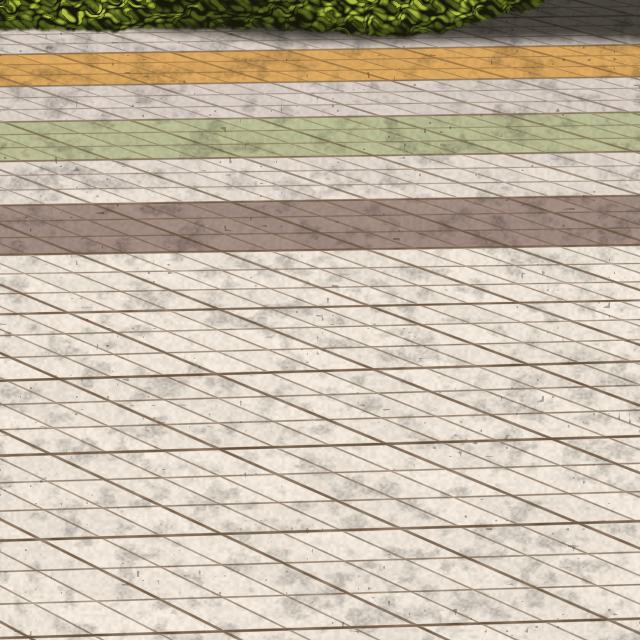
This texture is drawn by a Shadertoy shader. Its source:

```glsl
// Sunlit paving in perspective: tile rows and slanted joints, with ochre,
// green and brown bands, below a leafy hedge and its shadow.
// Joints come from two projective coordinates; leaves are cellular noise.

#define HORIZON 1.246        // height of vanishing line above the top edge
#define BAND_HORIZON 0.9135  // the same, fitted for the coloured bands
#define BAND_END 0.3984      // depth where the bands end
#define COLUMN_STEP 0.048    // angular step between slanted joints
#define THIN_JOINT 0.00115
#define BOLD_JOINT 0.0019
#define STONE vec3(0.925, 0.887, 0.838)
#define OCHRE vec3(0.84, 0.645, 0.37)
#define SAGE vec3(0.715, 0.725, 0.57)
#define UMBER vec3(0.62, 0.54, 0.50)
#define GROUT vec3(0.36, 0.27, 0.18)

float hash(vec2 p) {
    vec3 q = fract(p.xyx * 0.1031);
    q += dot(q, q.yzx + 33.33);
    return fract((q.x + q.y) * q.z);
}

float noise(vec2 p) {
    vec2 i = floor(p), f = fract(p);
    f = f * f * (3.0 - 2.0 * f);
    return mix(mix(hash(i), hash(i + vec2(1, 0)), f.x),
               mix(hash(i + vec2(0, 1)), hash(i + vec2(1, 1)), f.x), f.y);
}

float fbm(vec2 p) {
    float sum = 0.0, amp = 0.5;
    for (int i = 0; i < 4; i++) {
        sum += amp * noise(p);
        p = p * 2.03 + 17.1;
        amp *= 0.5;
    }
    return sum;
}

float bump(float x, float center, float width) {
    float d = (x - center) / width;
    return exp(-d * d);
}

// Joint coverage at integer coordinates; every third one is bolder.
float joint(float coord, float density, float px, float scale) {
    float nearest = floor(coord + 0.5);
    float bold = 1.0 - step(0.5, mod(nearest, 3.0));
    float width = mix(THIN_JOINT, BOLD_JOINT, bold) * scale;
    float soft = max(px * 0.8, 0.0009);
    float d = abs(coord - nearest) / density;
    return (1.0 - smoothstep(width - soft, width + soft, d)) * mix(0.72, 1.0, bold);
}

float between(float v, float lo, float hi, float soft) {
    return smoothstep(lo - soft, lo + soft, v) * (1.0 - smoothstep(hi - soft, hi + soft, v));
}

vec3 paving(vec2 p, float px) {
    // Straighten the rows, then find the row and column coordinates
    float y = p.y + p.x * mix(0.0156, 0.0305, smoothstep(0.38, 0.58, p.y));
    bool inBands = y < BAND_END;
    float h = inBands ? BAND_HORIZON : HORIZON;
    float rate = inBands ? 0.04778 : 0.03246;
    float course = 6.0 + (1.0 / (BAND_END + h) - 1.0 / (y + h)) / rate;
    float courseDensity = 1.0 / (rate * (y + h) * (y + h));
    float slant = (p.x + 4.10) / (p.y + HORIZON);
    float column = (slant - 2.713) / COLUMN_STEP;
    float columnDensity = length(vec2(1.0, slant)) / (p.y + HORIZON) / COLUMN_STEP;
    float row = course * 3.0;

    // Band colours
    float soft = max(px, 0.001) * courseDensity;
    vec3 color = mix(STONE, vec3(0.83, 0.79, 0.755), 1.0 - smoothstep(0.1, 0.42, y));
    color = mix(color, OCHRE, between(course, 1.0, 2.0, soft));
    color = mix(color, SAGE, between(course, 3.0, 4.0, soft));
    color = mix(color, UMBER, between(course, 5.0, 6.0, soft));

    // Tile variation, weathering, grain and pits
    color *= 0.98 + 0.045 * hash(floor(vec2(row, column)) + 50.0);
    float stain = smoothstep(0.45, 0.72, fbm(p * vec2(36.0, 52.0)));
    float grain = noise(p * vec2(250.0, 310.0));
    color *= 1.0 - 0.15 * stain * (0.45 + grain);
    color *= 0.96 + 0.08 * noise(p * 210.0 + 9.0);
    float pit = smoothstep(0.90, 0.97, noise(p * vec2(125.0, 150.0) + 31.0));
    color *= 1.0 - 0.28 * pit * smoothstep(0.4, 0.7, noise(p * 23.0));

    // Joints thicken toward the viewer
    float scale = mix(0.65, 1.08, smoothstep(0.05, 0.75, p.y));
    float wear = 0.68 + 0.32 * noise(p * vec2(45.0, 70.0));
    float across = joint(row, courseDensity * 3.0, px, scale);
    float along = joint(column, columnDensity, px, scale) * 0.9;
    float amount = max(across, along) * wear * mix(0.65, 0.95, smoothstep(0.1, 0.6, p.y));
    return mix(color, GROUT, amount);
}

vec3 foliage(vec2 p) {
    // Nearest leaf in a jittered grid
    vec2 q = p * vec2(85.0, 100.0) + 2.0 * noise(p * 60.0);
    vec2 cell = floor(q);
    float best = 9.0, tone = 0.0;
    for (int j = -1; j <= 1; j++)
    for (int i = -1; i <= 1; i++) {
        vec2 id = cell + vec2(i, j);
        vec2 d = id + vec2(hash(id + 20.0), hash(id + 71.0)) - q;
        float dist = length(d * vec2(0.9, 1.2));
        if (dist < best) { best = dist; tone = hash(id + 113.0); }
    }
    float sun = 0.32 + 0.55 * bump(p.x, 0.12, 0.13) + 0.6 * bump(p.x, 0.60, 0.13);
    sun *= 1.0 - 0.75 * smoothstep(0.018, 0.058, p.y);
    float light = sun * (1.0 - smoothstep(0.1, 0.85, best)) * (0.35 + tone);
    light *= 0.5 + fbm(p * vec2(40.0, 55.0));
    vec3 color = mix(vec3(0.09, 0.095, 0.04), vec3(0.29, 0.34, 0.10), smoothstep(0.0, 0.32, light));
    return mix(color, vec3(0.69, 0.74, 0.25), smoothstep(0.28, 0.85, light));
}

void mainImage(out vec4 fragColor, in vec2 fragCoord) {
    vec2 p = fragCoord / iResolution.xy;
    p.y = 1.0 - p.y;   // depth measured down from the top
    float px = 1.0 / iResolution.y;
    vec3 color = paving(p, px);

    // Soft shadow on the ground
    float reach = 0.045 + 0.028 * smoothstep(0.05, 0.55, p.x) + 0.008 * (noise(p * 35.0) - 0.5);
    float shadow = 1.0 - smoothstep(reach - 0.026, reach + 0.006, p.y);
    color *= mix(vec3(1.0), vec3(0.34, 0.34, 0.32), shadow);

    // Hedge with a ragged lower edge
    float edge = 0.044 + 0.014 * bump(p.x, 0.60, 0.1) + 0.004 * bump(p.x, 0.14, 0.07);
    edge -= 0.055 * smoothstep(0.68, 0.95, p.x);
    edge += 0.014 * (fbm(vec2(p.x * 55.0, p.y * 40.0)) - 0.5);
    float hedge = 1.0 - smoothstep(edge - 0.002 - px, edge + 0.002 + px, p.y);
    color = mix(color, foliage(p), hedge);
    fragColor = vec4(color, 1.0);
}
```
